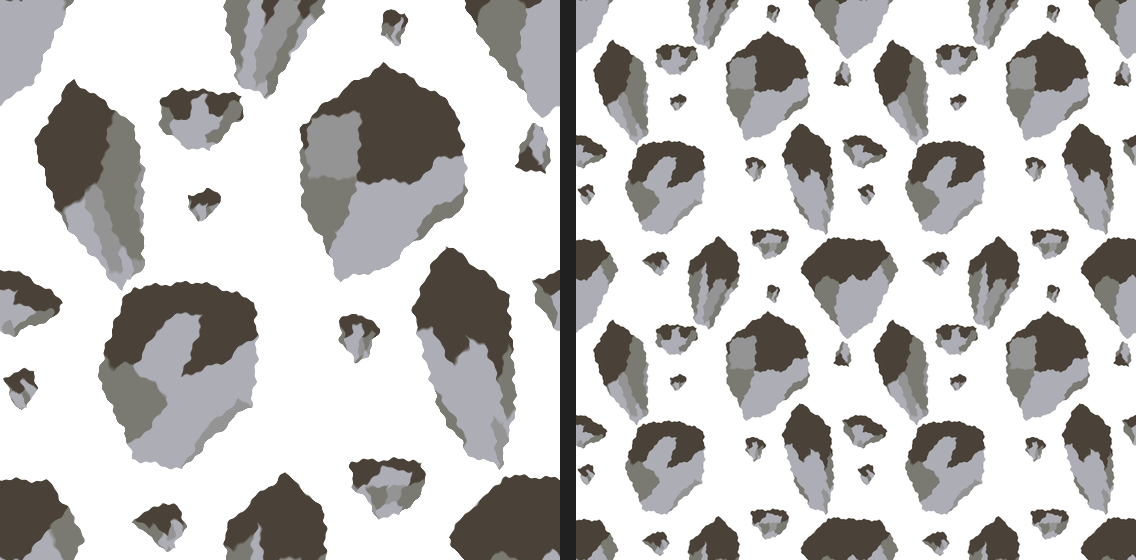
Left, the tile; right, the same tile 2 across and 2 down.
A WebGL 2 fragment shader for this pattern:

```glsl
#version 300 es
precision highp float;
// Floating boulders with dark caps and faceted undersides on white.
// Each rock is a tapered, jittered convex polygon on a wrapping diagonal
// lattice; stretched cellular noise splits it into flat-toned facets.

#define ROCKS 15         // five size classes, three copies of each
#define SIDES 7
#define GAP 0.014        // least white space between neighbours
#define TILT 0.35        // largest rotation, in radians
#define TAPER 0.35       // width of the foot relative to the top
#define JITTER 0.025     // scatter about the lattice positions
#define ROUGHNESS 0.0028 // chipping of the outline
#define CAP 0.2          // height where the dark cap begins
#define FACET vec2(0.38, 0.6)

uniform vec2 u_resolution;
out vec4 fragColor;

const float TAU = 6.28319;
const vec3 PAPER = vec3(1.0);
const vec3 DARK = vec3(0.29, 0.26, 0.22);
const vec3 SHADE = vec3(0.48, 0.48, 0.45);
const vec3 MIDTONE = vec3(0.58);
const vec3 LIGHT = vec3(0.68, 0.68, 0.71);

// Anchor and half size of each class, from boulder to pebble
const vec2 ANCHOR[5] = vec2[5](vec2(0.0), vec2(0.5, 0.0),
    vec2(0.69, 0.13), vec2(0.3, 0.06), vec2(0.03, 0.29));
const vec2 EXTENT[5] = vec2[5](vec2(0.25, 0.215), vec2(0.13, 0.215),
    vec2(0.115, 0.065), vec2(0.055, 0.05), vec2(0.04, 0.038));

struct Rock {
    float dist;  // signed distance to the outline, in canvas units
    vec2 pos;    // position inside the rock, about -1 to 1
    vec2 extent; // half size
    int id;
};

// Integer hash: two values from 0 to 1
vec2 hash2(ivec2 key) {
    const uint MUL = 1664525u;
    uvec2 v = uvec2(key + 1000) * MUL + 1013904223u;
    v.x += v.y * MUL;
    v.y += v.x * MUL;
    v ^= v >> 16u;
    v.x += v.y * MUL;
    v.y += v.x * MUL;
    v ^= v >> 16u;
    return vec2(v & 0xffffu) / 65535.0;
}

Rock makeRock(vec2 p, int id) {
    int kind = id / 3;
    vec2 seed = hash2(ivec2(id, 501));
    vec2 extent = EXTENT[kind] * (0.88 + 0.24 * hash2(ivec2(id, 502)));

    // Wrapped offset from the centre, with a chipped outline
    vec2 centre = ANCHOR[kind] + float(id % 3) / 3.0
                + JITTER * (hash2(ivec2(id, 503)) - 0.5);
    vec2 local = p - centre;
    local -= round(local);
    local += ROUGHNESS * sin(local.yx * vec2(150.0, 125.0) + TAU * seed)
           + 0.5 * ROUGHNESS * sin(local.yx * vec2(310.0, 345.0) + TAU * seed.yx);

    // Tilt; some pebbles lie upside down
    float angle = TILT * (2.0 * seed.x - 1.0);
    if (kind > 2 && seed.y > 0.65) angle += 0.5 * TAU;
    float c = cos(angle), s = sin(angle);
    vec2 pos = mat2(c, -s, s, c) * local / extent;
    pos.x /= mix(TAPER, 1.0, clamp(0.5 + 0.5 * pos.y, 0.0, 1.0));

    // Convex polygon as the overlap of half planes
    float dist = -1.0;
    for (int i = 0; i < SIDES; i++) {
        vec2 h = hash2(ivec2(id, 600 + i));
        float turn = TAU * (float(i) + 0.7 * h.x) / float(SIDES);
        vec2 normal = vec2(cos(turn), sin(turn));
        float reach = mix(0.72, 0.95, h.y);
        dist = max(dist, (dot(pos, normal) - reach) / length(normal / extent));
    }
    return Rock(dist, pos, extent, id);
}

// Flat colour of one facet, from the place of its cell in the rock
vec3 facetColour(vec2 site, float rnd, float lean) {
    if (site.y + 0.3 * lean * site.x > CAP) return DARK;
    float tone = 0.65 * rnd + 0.5 * abs(site.x);
    return tone < 0.54 ? LIGHT : tone < 0.63 ? MIDTONE : SHADE;
}

// Slanted cellular noise; blends the two nearest cells at their border
vec3 facets(Rock rock, float pixel) {
    float lean = 2.0 * hash2(ivec2(rock.id, 504)).x - 1.0;
    float slant = 0.4 * lean;
    vec2 grid = vec2(rock.pos.x + slant * rock.pos.y, rock.pos.y) / FACET;
    ivec2 base = ivec2(floor(grid));
    float near = 9.0, next = 9.0;
    vec3 nearColour = DARK, nextColour = DARK;
    for (int y = -1; y <= 1; y++)
    for (int x = -1; x <= 1; x++) {
        ivec2 cell = base + ivec2(x, y);
        ivec2 key = cell + ivec2(64 * rock.id, 0);
        vec2 point = vec2(cell) + 0.1 + 0.8 * hash2(key);
        float d = distance(grid, point);
        if (d >= next) continue;
        vec2 site = point * FACET;
        site.x -= slant * site.y;
        vec3 colour = facetColour(site, hash2(key + ivec2(0, 300)).x, lean);
        if (d < near) {
            next = near; nextColour = nearColour;
            near = d; nearColour = colour;
        } else {
            next = d; nextColour = colour;
        }
    }
    float border = 1.5 * pixel / (rock.extent.x * FACET.x);
    return mix(nextColour, nearColour, clamp(0.5 + 0.5 * (next - near) / border, 0.0, 1.0));
}

void main() {
    vec2 p = gl_FragCoord.xy / u_resolution;
    float pixel = 1.0 / min(u_resolution.x, u_resolution.y);

    // Nearest rock, and the distance to the runner-up
    Rock rock = makeRock(p, 0);
    float second = 9.0;
    for (int i = 1; i < ROCKS; i++) {
        Rock other = makeRock(p, i);
        second = min(second, max(rock.dist, other.dist));
        if (other.dist < rock.dist) rock = other;
    }

    // Keep a clear gap between neighbours, then paint
    float edge = max(rock.dist, 0.5 * (GAP - second + rock.dist));
    float cover = 1.0 - smoothstep(-0.6 * pixel, 0.6 * pixel, edge);
    vec3 colour = cover > 0.0 ? mix(PAPER, facets(rock, pixel), cover) : PAPER;
    fragColor = vec4(colour, 1.0);
}
```
